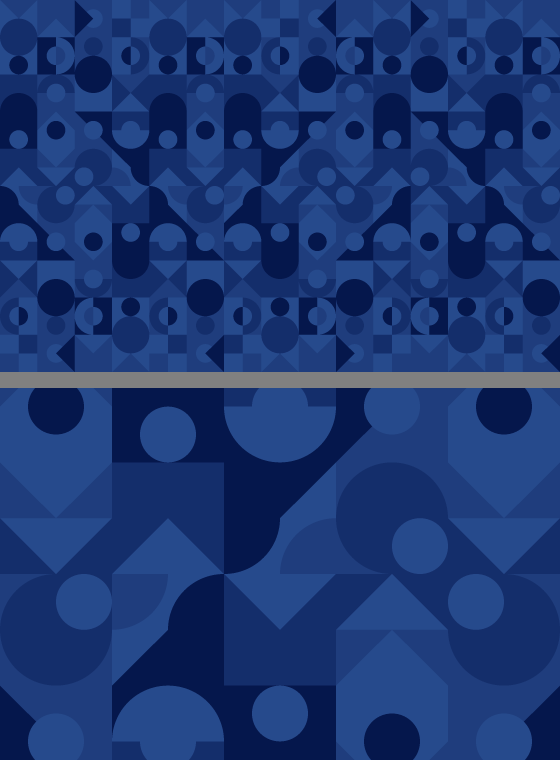
Top: the whole. Bottom: its middle third, enlarged.
This pattern is drawn by a Shadertoy shader. Its source:

```glsl
// Geometric mosaic of 15 x 10 square cells in four blues: discs, arches, triangles.
// Four column designs, each five cells tall, repeat across with mirrored runs;
// the lower half is the upper half turned. Edges are smoothed by supersampling.

const vec2 GRID = vec2(15.0, 10.0);
const int SAMPLES = 4;

const vec3 LIGHT = vec3(0.15, 0.29, 0.55);
const vec3 MEDIUM = vec3(0.12, 0.24, 0.49);
const vec3 DEEP = vec3(0.08, 0.18, 0.42);
const vec3 NAVY = vec3(0.02, 0.09, 0.30);

bool disc(vec2 p, float y, float r) { return length(p - vec2(0.5, y)) < r; }

// Cell cut by both diagonals: top, bottom and side triangles
vec3 crossCut(vec2 q, vec3 top, vec3 bottom, vec3 side) {
    vec2 d = q - 0.5;
    if (abs(d.x) > abs(d.y)) return side;
    return d.y < 0.0 ? top : bottom;
}

// In every column p.x runs 0..1 and p.y runs 0..5 away from the outer edge.

// Large disc over a small one, then a tall arch and a triangle
vec3 archColumn(vec2 p) {
    if (disc(p, 1.0, 0.5)) return DEEP;
    if (p.y < 1.0) return crossCut(p, MEDIUM, MEDIUM, LIGHT);
    if (p.y < 2.0) return disc(p, 1.75, 0.25) ? NAVY : LIGHT;
    if (p.y < 4.0) {
        if (disc(p, 3.75, 0.25)) return LIGHT;
        return p.y > 3.0 || disc(p, 3.0, 0.5) ? NAVY : DEEP;
    }
    return abs(p.x - 0.5) < p.y - 4.5 ? LIGHT : DEEP;
}

// Counterchanged ring, capped disc and a long pointed lozenge
vec3 lozengeColumn(vec2 p) {
    float side = abs(p.x - 0.5);
    if (p.y < 1.0) return crossCut(p, MEDIUM, LIGHT, MEDIUM);
    if (p.y < 2.0) {
        bool right = p.x > 0.5;
        if (disc(p, 1.5, 0.25)) return right ? MEDIUM : LIGHT;
        return right && disc(p, 1.5, 0.5) ? LIGHT : NAVY;
    }
    if (p.y < 3.0) {
        if (disc(p, 2.5, 0.25)) return LIGHT;
        return p.y < 2.5 && disc(p, 2.5, 0.5) ? DEEP : MEDIUM;
    }
    if (disc(p, 3.5, 0.25)) return NAVY;
    if (p.y < 4.5) {
        bool inside = side < min(p.y - 3.0, 4.5 - p.y);
        bool shaft = p.y > 3.5 && p.y < 4.0;
        return inside || shaft ? LIGHT : MEDIUM;
    }
    return side < 5.0 - p.y ? LIGHT : DEEP;
}

// Dark wedge, large dark disc, diagonal split and a disc with one square corner
vec3 wedgeColumn(vec2 p) {
    if (p.y < 1.0) {
        if (p.x < 0.5 - abs(p.y - 0.5)) return NAVY;
        return disc(p, 0.5, 0.25) ? LIGHT : MEDIUM;
    }
    if (disc(p, 2.0, 0.5)) return NAVY;
    if (p.y < 2.0) return disc(p, 1.25, 0.25) ? DEEP : MEDIUM;
    if (p.y < 3.0) return LIGHT;
    if (p.y < 4.0) {
        if (disc(p, 3.5, 0.25)) return LIGHT;
        return p.x > p.y - 3.0 ? NAVY : MEDIUM;
    }
    if (length(p - vec2(0.25, 4.75)) < 0.25) return LIGHT;
    bool corner = p.x < 0.5 && p.y > 4.5;
    return corner || disc(p, 4.5, 0.5) ? DEEP : MEDIUM;
}

// Checks, half ring, crossed diagonals, bowl and a curved dark sweep
vec3 bowlColumn(vec2 p) {
    bool right = p.x > 0.5;
    if (p.y < 1.0) {
        if (right == (p.y > 0.5)) return LIGHT;
        return right ? MEDIUM : DEEP;
    }
    if (p.y < 2.0) {
        if (disc(p, 1.5, 0.25)) return right ? LIGHT : NAVY;
        if (!right) return LIGHT;
        return disc(p, 1.5, 0.5) ? DEEP : MEDIUM;
    }
    if (p.y < 3.0) return crossCut(p - vec2(0.0, 2.0), MEDIUM, LIGHT, DEEP);
    if (p.y < 3.5) return disc(p, 3.5, 0.25) ? LIGHT : DEEP;
    if (p.y < 4.0) return disc(p, 3.5, 0.5) ? LIGHT : NAVY;
    bool sweep = p.y < 4.5 ? p.x > p.y - 4.0 : length(p - vec2(1.0, 4.5)) < 0.5;
    if (sweep) return NAVY;
    return length(p - vec2(0.0, 5.0)) < 0.5 ? MEDIUM : LIGHT;
}

// Chooses the column design, with p in cells measured from the top left
vec3 mosaic(vec2 p) {
    float u = p.x < 6.0 ? p.x : (p.x < 11.0 ? 7.0 - p.x : p.x - 9.0);
    if (p.y > 5.0) {
        p.y = 10.0 - p.y;
        u = 4.0 - u;
    }
    u = mod(u, 4.0);
    vec2 q = vec2(fract(u), p.y);
    if (u < 1.0) return archColumn(q);
    if (u < 2.0) return lozengeColumn(q);
    if (u < 3.0) return wedgeColumn(q);
    return bowlColumn(q);
}

void mainImage(out vec4 fragColor, in vec2 fragCoord) {
    vec3 sum = vec3(0.0);
    for (int i = 0; i < SAMPLES * SAMPLES; i++) {
        vec2 offset = (vec2(i % SAMPLES, i / SAMPLES) + 0.5) / float(SAMPLES) - 0.5;
        vec2 uv = (fragCoord + offset) / iResolution.xy;
        sum += mosaic(vec2(uv.x, 1.0 - uv.y) * GRID);
    }
    fragColor = vec4(sum / float(SAMPLES * SAMPLES), 1.0);
}
```
